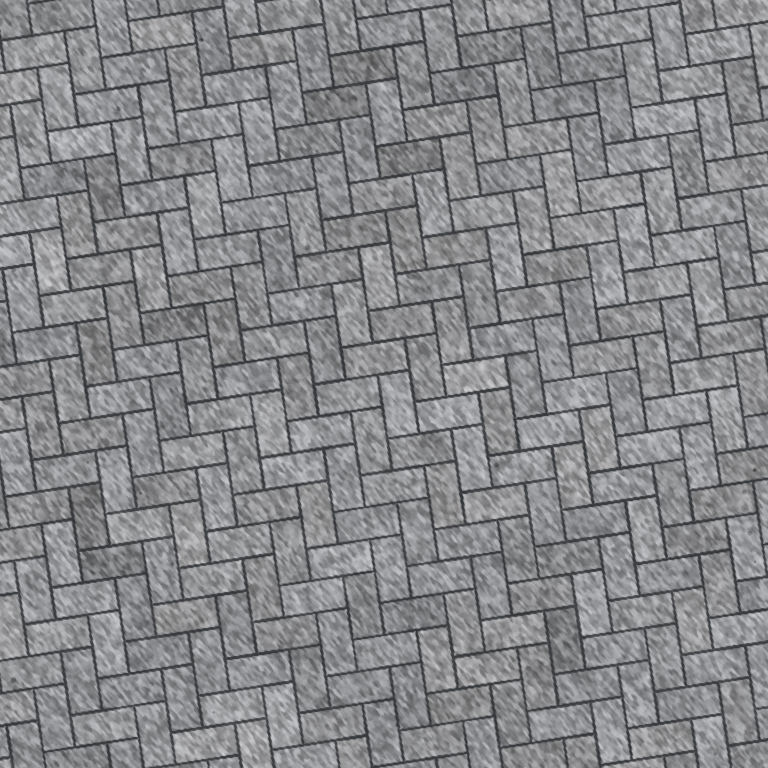
Write a WebGL 2 fragment shader that draws this texture.

```glsl
#version 300 es
precision highp float;
// Grey concrete pavers laid in a tilted 2:1 herringbone bond.
// A diagonal cell index picks each paver; a box distance draws the joints,
// and stretched soft cellular noise gives the streaky stone grain.

uniform vec2 u_resolution;
out vec4 fragColor;

const float CELLS = 23.8;               // paver widths across the canvas
const float TILT = 0.151;               // rotation of the bond, radians
const vec2 ANCHOR = vec2(0.479, 0.595); // a corner shared by the pavers
const vec3 STONE_TINT = vec3(0.992, 0.998, 1.014);
const vec3 JOINT_COLOR = vec3(0.20, 0.21, 0.225);

float hash(vec2 p) {
    vec3 q = fract(p.xyx * vec3(0.1031, 0.1030, 0.0973));
    q += dot(q, q.yzx + 33.33);
    return fract((q.x + q.y) * q.z);
}

vec2 hash2(vec2 p) {
    return vec2(hash(p + 17.3), hash(p + 71.9));
}

vec2 rotate(vec2 p, float angle) {
    float c = cos(angle), s = sin(angle);
    return vec2(c * p.x - s * p.y, s * p.x + c * p.y);
}

// Soft cellular noise: random values blended around jittered points, 0..1
float softCells(vec2 p, float sharpness) {
    vec2 cell = floor(p);
    float sum = 0.0, weights = 0.0;
    for (int j = -1; j <= 1; j++) {
        for (int i = -1; i <= 1; i++) {
            vec2 id = cell + vec2(i, j);
            vec2 d = id + hash2(id) - p;
            float w = exp(-sharpness * dot(d, d));
            sum += w * hash(id);
            weights += w;
        }
    }
    return sum / weights;
}

// Broad, slow change of light over the paving, about -1..1
float layeredSines(vec2 p) {
    float sum = 0.0, gain = 0.5;
    for (int i = 0; i < 4; i++) {
        sum += gain * sin(p.x + 1.7 * sin(p.y)) * cos(p.y * 0.8 + float(i));
        p = rotate(p, 1.1) * 1.8 + 2.3;
        gain *= 0.6;
    }
    return sum;
}

// Returns the paver's lower left corner (xy) and its size (zw)
vec4 herringbone(vec2 p) {
    vec2 cell = floor(p);
    float k = mod(cell.x - cell.y - 1.0, 4.0);
    vec2 size = k < 1.5 ? vec2(2.0, 1.0) : vec2(1.0, 2.0);
    if (k > 0.5 && k < 1.5) cell.x -= 1.0;
    if (k > 1.5 && k < 2.5) cell.y -= 1.0;
    return vec4(cell, size);
}

// Distance inward from the nearest side of a paver
float edgeDistance(vec2 p, vec4 paver) {
    vec2 d = 0.5 * paver.zw - abs(p - paver.xy - 0.5 * paver.zw);
    return min(d.x, d.y);
}

// Small rare chips in the surface
float pits(vec2 p, float rarity) {
    vec2 id = floor(p);
    vec2 center = 0.25 + 0.5 * hash2(id);
    float radius = 0.04 + 0.08 * hash(id + 5.0);
    float spot = 1.0 - smoothstep(0.4 * radius, radius, length(fract(p) - center));
    return spot * step(rarity, hash(id + 9.0));
}

float grain(vec2 uv) {
    vec2 along = rotate(uv, 0.87);      // streaks fall toward the right
    float fine = softCells(along * vec2(105.0, 290.0), 5.0) - 0.5;
    float speck = softCells(uv * 210.0, 5.0) - 0.5;
    return 0.27 * fine + 0.11 * speck;
}

void main() {
    vec2 uv = gl_FragCoord.xy / u_resolution.y;
    vec2 p = rotate(uv - ANCHOR, -TILT) * CELLS;
    float pixel = CELLS / u_resolution.y;

    // Each paver has its own tone, with a few clearly darker ones
    vec4 paver = herringbone(p);
    float random = hash(paver.xy + 40.0);
    float tone = 0.575 + 0.085 * (random - 0.5);
    tone -= 0.065 * smoothstep(0.8, 1.0, hash(paver.xy + 83.0));

    // Weathering and grain
    tone += 0.022 * layeredSines(uv * 6.0);
    tone += 0.04 * (softCells(uv * 38.0, 3.0) - 0.5);
    tone += grain(uv);
    tone -= 0.16 * pits(uv * 24.0, 0.95);
    vec3 tint = STONE_TINT + vec3(-0.012, 0.0, 0.012) * (hash(paver.xy + 7.0) - 0.5);

    // Slightly serrated joints with a faint bright rim
    float serration = 0.011 * sin(31.0 * (p.x + p.y));
    float edge = edgeDistance(p, paver) + serration;
    float halfWidth = 0.032 + 0.022 * softCells(p * 1.4, 3.0);
    float blur = max(0.032, 0.6 * pixel);
    float joint = 1.0 - smoothstep(halfWidth - blur, halfWidth + blur, edge);
    float rim = smoothstep(0.06, 0.1, edge) * (1.0 - smoothstep(0.1, 0.18, edge));
    tone += 0.018 * rim;

    float depth = 0.82 + 0.18 * softCells(p * 2.3, 4.0);
    vec3 color = mix(tone * tint, JOINT_COLOR, joint * depth);
    fragColor = vec4(clamp(color, 0.0, 1.0), 1.0);
}
```
